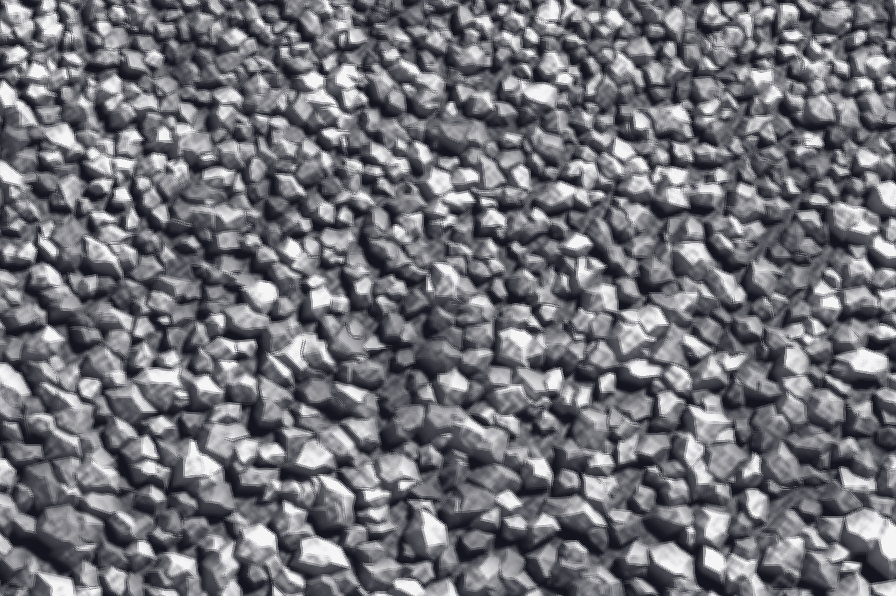
Give the GLSL for this texture, as a Shadertoy shader.

```glsl
vec4 hash4(vec2 cell) {
    vec4 k = vec4(dot(cell, vec2(127.1, 311.7)), dot(cell, vec2(269.5, 183.3)),
                  dot(cell, vec2(419.2, 371.9)), dot(cell, vec2(97.3, 157.1)));
    return fract(sin(k) * 43758.5);
}

// Sideways lean of the ground grid caused by perspective
float skewAt(float x) {
    return 0.39 * (x - 60.0) / 13.5;
}

// Faceted stone as the lowest of several planes: xy = slope, z = height
vec3 stone(vec2 d, vec4 rnd) {
    vec2 tilt = (rnd.yz - 0.5) * 1.2;
    vec3 facet = vec3(tilt, 0.72 + dot(tilt, d));
    for (int k = 0; k < 6; k++) {
        float wobble = fract(rnd.x * 37.0 + rnd.w * 13.0 * float(k + 1));
        float steep = 0.9 + 1.5 * fract(wobble * 7.3 + rnd.y);
        float angle = (float(k) + 0.75 * wobble) * 1.0472;
        vec2 n = vec2(cos(angle), sin(angle));
        float z = steep * (0.98 - 0.25 * fract(wobble * 5.7 + rnd.z) - dot(n, d));
        if (z < facet.z) facet = vec3(-steep * n, z);
    }
    return facet;
}

// Highest stone over a ground point: xy = slope, z = height, w = tone
vec4 gravel(vec2 q) {
    vec4 top = vec4(0.0, 0.0, 0.0, 0.5);
    for (int layer = 0; layer < 2; layer++) {
        vec2 shift = float(layer) * vec2(37.45, 11.55);
        vec2 p = q + shift;
        for (int j = -1; j <= 1; j++)
        for (int i = -1; i <= 1; i++) {
            vec2 cell = floor(p) + vec2(i, j);
            vec4 rnd = hash4(cell + float(layer) * 53.0);
            vec4 shape = hash4(cell + 19.7 + float(layer) * 31.0);
            vec2 d = p - cell - 0.5 - 0.6 * (rnd.xy - 0.5);
            d.x -= skewAt(cell.x - shift.x) * d.y;
            float radius = mix(0.38, 0.7, shape.x * shape.x);
            float a = 6.2832 * rnd.z, c = cos(a), s = sin(a);
            float stretch = mix(1.0, 1.25, shape.y);
            mat2 toStone = mat2(c / stretch, s * stretch, -s / stretch, c * stretch) / radius;
            d = toStone * d;
            if (dot(d, d) > 1.5) continue;
            vec3 facet = stone(d, shape);
            float z = facet.z * radius + 0.3 * rnd.w;
            if (facet.z > 0.0 && z > top.z)
                top = vec4(facet.xy * toStone * radius, z, shape.w);
        }
    }
    return top;
}

float shade(vec2 q) {
    vec3 light = normalize(vec3(0.52, 0.67, 0.6));
    vec4 g = gravel(q);

    // Rough surface from layered sines
    vec2 rough = sin(q.yx * 17.0 + 2.0 * sin(q * 11.0 + g.w * 40.0))
               + 0.7 * sin(q * 37.0 + 3.0 * sin(q.yx * 23.0 + g.w * 30.0));
    vec3 normal = normalize(vec3(-g.xy + 0.18 * rough, 1.0));

    // Short march towards the sun
    vec2 toSun = normalize(light.xy);
    toSun.x += skewAt(q.x) * toSun.y;
    float lit = 1.0;
    for (int i = 1; i <= 3; i++) {
        float t = 0.15 * float(i);
        float ray = g.z + 0.03 + t * light.z / length(light.xy);
        lit *= 1.0 - smoothstep(0.0, 0.12, gravel(q + toSun * t).z - ray);
    }

    float ambient = 0.07 + 0.34 * smoothstep(0.0, 0.75, g.z) * (0.6 + 0.4 * normal.z);
    float sun = max(dot(normal, light), 0.0) * lit;
    float value = ambient * mix(0.8, 1.15, g.w) + 0.76 * sun * mix(0.65, 1.1, g.w);

    // Broad patches, then hard sunlight contrast
    value *= 1.0 + 0.07 * sin(q.x * 0.7 + 1.5 * sin(q.y * 0.5)) + 0.05 * sin(q.y * 0.9 - q.x * 0.4);
    value -= 0.05 * smoothstep(0.2, 0.4, value) * (1.0 - smoothstep(0.55, 0.9, value));
    return clamp(value, 0.08, 0.96);
}

// Receding ground: stones shrink towards the top
vec2 ground(vec2 p) {
    float scale = 1.0 - 0.43 * p.y;
    return 13.5 * vec2(p.x / scale, -1.1 * log(scale) / 0.43) + 60.0;
}

void mainImage(out vec4 fragColor, in vec2 fragCoord) {
    vec2 p = (fragCoord - vec2(0.5 * iResolution.x, 0.0)) / iResolution.y;

    // Four soft samples
    float value = 0.0;
    for (int i = 0; i < 4; i++) {
        vec2 offset = vec2(i % 2, i / 2) - 0.5;
        value += 0.25 * shade(ground(p + offset * 0.0038));
    }

    vec3 color = vec3(value) + vec3(0.0, 0.0, 0.04 * (1.1 - value));
    fragColor = vec4(min(color, 0.97), 1.0);
}
```
